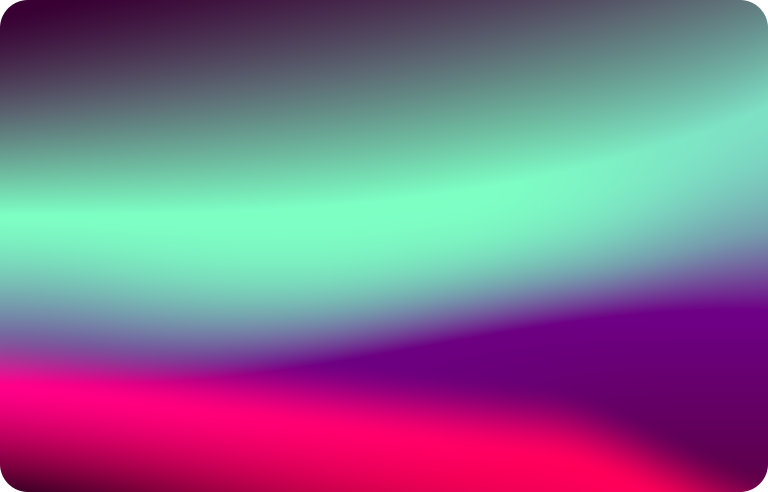
Give the GLSL for this background, as a Shadertoy shader.

```glsl
// A rounded card filled with soft, sweeping bands of colour: dusk, mint, violet and hot pink.
// Curves across the width set where each band begins, peaks and ends; colours are then
// blended vertically between those curves, and a rounded-box distance trims the corners.

const vec3 DUSK   = vec3(0.22, 0.00, 0.20);
const vec3 SLATE  = vec3(0.36, 0.41, 0.45);
const vec3 MINT   = vec3(0.49, 1.00, 0.77);
const vec3 AQUA   = vec3(0.49, 0.88, 0.77);
const vec3 TEAL   = vec3(0.46, 0.62, 0.68);
const vec3 VIOLET = vec3(0.43, 0.00, 0.52);
const vec3 PLUM   = vec3(0.36, 0.00, 0.28);
const vec3 PINK   = vec3(1.00, 0.00, 0.56);
const vec3 RED    = vec3(1.00, 0.00, 0.35);
const vec3 EMBER  = vec3(0.20, 0.00, 0.14);
const vec3 PAPER  = vec3(1.0);

const float CORNER_RADIUS = 0.057;  // in canvas heights
const float SLATE_LEVEL = 0.42;     // brightness at which dusk becomes slate
const float TEAL_LEVEL = 0.62;      // brightness at which mint becomes teal
const float DUSK_POWER = 1.3;

// Band curves: depth below the top edge, for x from 0 to 1
float duskLine(float x)  { return 0.03 - 0.35 * x; }
float mintRidge(float x) { return 0.437 - 0.22 * x * x * x; }
float mintEdge(float x)  { return 0.78 - 0.15 * smoothstep(0.15, 0.95, x); }
float pinkAxis(float x)  { return 0.785 + 0.21 * x + 0.14 * smoothstep(0.7, 1.05, x); }

// Blend through three colours, with the middle one at the given level
vec3 ramp3(vec3 low, vec3 middle, vec3 high, float level, float t) {
    vec3 lower = mix(low, middle, clamp(t / level, 0.0, 1.0));
    return mix(lower, high, clamp((t - level) / (1.0 - level), 0.0, 1.0));
}

// Violet field crossed by the pink band, which darkens to ember below
vec3 lowerField(float x, float depth) {
    float shade = clamp((depth - 0.65) / 0.33, 0.0, 1.0) * smoothstep(0.3, 0.9, x);
    vec3 violet = mix(VIOLET, PLUM, shade);

    float offset = depth - pinkAxis(x);
    float heat = smoothstep(-mix(0.13, 0.17, x), 0.0, offset);
    float redness = clamp(0.1 + 1.2 * x + 3.0 * offset, 0.0, 1.0);
    vec3 band = mix(PINK, RED, redness);

    float fall = clamp(offset / (0.215 + 0.5 * x * x), 0.0, 1.0);
    band = mix(band, EMBER, pow(fall, 1.5));
    return mix(violet, band, heat);
}

vec3 background(float x, float depth) {
    float ridge = mintRidge(x);
    vec3 mint = mix(MINT, AQUA, smoothstep(0.6, 1.0, x));

    // Above the ridge: dusk rises to mint
    if (depth < ridge) {
        float top = duskLine(x);
        float rise = clamp((depth - top) / (ridge - top), 0.0, 1.0);
        return ramp3(DUSK, SLATE, mint, SLATE_LEVEL, pow(rise, DUSK_POWER));
    }

    // Below the ridge: mint fades through teal, faster where the edge is crisp
    float sink = clamp((depth - ridge) / (mintEdge(x) - ridge), 0.0, 1.0);
    float crispness = 1.5 + 1.15 * smoothstep(0.0, 0.5, x) - 0.7 * smoothstep(0.75, 1.0, x);
    float glow = 1.0 - pow(sink, crispness);
    return ramp3(lowerField(x, depth), TEAL, mint, TEAL_LEVEL, glow);
}

// Signed distance to a rounded box centred on the origin
float roundedBox(vec2 p, vec2 halfSize, float radius) {
    vec2 q = abs(p) - halfSize + radius;
    return length(max(q, 0.0)) + min(max(q.x, q.y), 0.0) - radius;
}

void mainImage(out vec4 fragColor, in vec2 fragCoord) {
    vec2 uv = fragCoord / iResolution.xy;
    vec3 color = background(uv.x, 1.0 - uv.y);

    // Trim the corners with a smooth edge one pixel wide
    vec2 halfSize = 0.5 * vec2(iResolution.x / iResolution.y, 1.0);
    vec2 p = (uv - 0.5) * 2.0 * halfSize;
    float edge = roundedBox(p, halfSize, CORNER_RADIUS);
    float outside = clamp(0.5 + edge * iResolution.y, 0.0, 1.0);

    fragColor = vec4(mix(color, PAPER, outside), 1.0);
}
```
